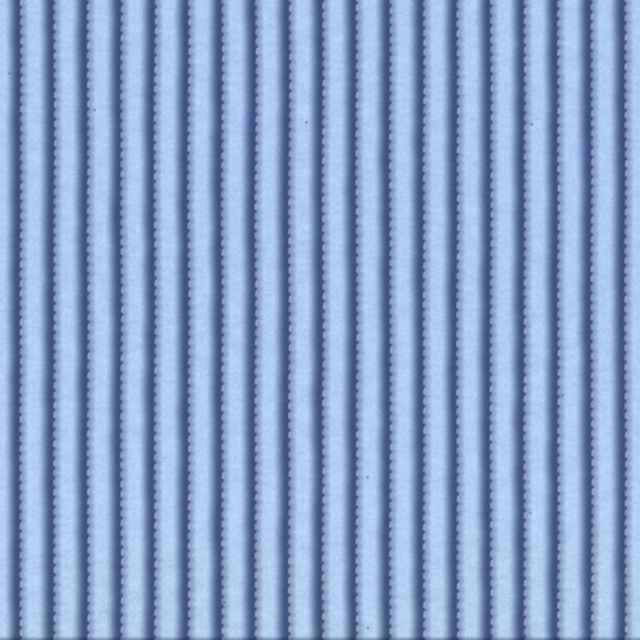
This texture is drawn by a Shadertoy shader. Its source:

```glsl
// Padded blue fabric sewn into about nineteen upright ribs, lit from the left.
// Each rib is a periodic shading profile with a row of stitches in its seam;
// gradient noise bends the seams, mottles the cloth and adds its grain.

const float RIB_PITCH = 0.0525;
const float FIRST_SEAM = 0.0332;
const float STITCH_COUNT = 66.0;
const float WRAP = 0.1;          // part of a rib kept left of its seam

const vec3 SHADOW = vec3(0.25, 0.33, 0.50);
const vec3 LIGHT = vec3(0.70, 0.81, 0.955);
const vec3 THREAD = vec3(0.60, 0.62, 0.75);
const vec3 SPECK = vec3(0.32, 0.38, 0.50);

float hash(vec2 p) {
    vec3 q = fract(vec3(p.xyx) * 0.1031);
    q += dot(q, q.yzx + 33.33);
    return fract((q.x + q.y) * q.z);
}

vec2 gradient(vec2 cell) {
    float angle = 6.2832 * hash(cell);
    return vec2(cos(angle), sin(angle));
}

// Gradient noise, roughly -0.7 to 0.7
float noise(vec2 p) {
    vec2 i = floor(p), f = fract(p);
    vec2 s = f * f * f * (f * (f * 6.0 - 15.0) + 10.0);
    vec2 e = vec2(0.0, 1.0);
    float low = mix(dot(gradient(i), f),
                    dot(gradient(i + e.yx), f - e.yx), s.x);
    float high = mix(dot(gradient(i + e.xy), f - e.xy),
                     dot(gradient(i + e.yy), f - e.yy), s.x);
    return mix(low, high, s.y);
}

// Brightness across a rib: quick rise after the seam, long fall into shadow
float ribTone(float across) {
    float rise = 0.65 * smoothstep(-0.06, 0.06, across)
               + 0.35 * smoothstep(0.05, 0.25, across);
    return rise * (1.0 - smoothstep(0.48, 0.90, across));
}

float capsule(vec2 p, float halfLength, float radius) {
    p.y -= clamp(p.y, -halfLength, halfLength);
    return length(p) - radius;
}

// Coverage of one slightly slanted stitch, p in canvas units from its centre
float stitchMask(vec2 p, float pixel) {
    p.x -= 0.12 * p.y;
    float d = capsule(p, 0.0030, 0.0021);
    float blur = 0.0009 + 0.5 * pixel;
    return 1.0 - smoothstep(-blur, blur, d);
}

// Sparse tiny dark flecks, one candidate in each grid cell
float speckMask(vec2 uv, float density, float pixel) {
    vec2 cell = floor(uv * density);
    vec2 centre = 0.2 + 0.6 * vec2(hash(cell + 7.0), hash(cell + 19.0));
    float d = length(fract(uv * density) - centre) / density;
    float present = step(0.96, hash(cell + 41.0));
    return present * (1.0 - smoothstep(0.0008, 0.0022 + pixel, d));
}

void mainImage(out vec4 fragColor, in vec2 fragCoord) {
    vec2 uv = fragCoord / iResolution.y;
    float pixel = 1.0 / iResolution.y;

    // Rib coordinates, with the seam wandering a little along its length
    float drift = 0.04 * noise(vec2(uv.x * 6.0, uv.y * 5.0));
    float rib = (uv.x - FIRST_SEAM) / RIB_PITCH + drift;
    float ribId = floor(rib + WRAP);
    float across = rib - ribId;

    // Stitch coordinates, each rib starting at its own height
    float row = uv.y * STITCH_COUNT + hash(vec2(ribId, 3.0));
    float rowId = floor(row);
    float along = fract(row) - 0.5;
    float variation = hash(vec2(ribId, rowId));

    // Shading: thread tension scallops the seam, noise softens the folds
    float scallop = 0.022 * cos(6.2832 * along) * (1.0 - smoothstep(0.1, 0.25, across));
    float fold = 0.035 * noise(vec2(ribId * 3.7, uv.y * 22.0)) * smoothstep(0.2, 0.6, across);
    float tone = ribTone(across + scallop + fold);

    // Cloth: broad mottling, faint cross wrinkles, fine grain
    float mottling = noise(uv * 38.0) * 0.06 + noise(uv * vec2(45.0, 110.0)) * 0.06;
    float grain = noise(uv * 170.0) * 0.07 + noise(uv * 310.0 + 50.0) * 0.07;
    tone += (mottling + grain) * (0.4 + 0.6 * tone);
    vec3 color = mix(SHADOW, LIGHT, tone);

    // Thread, dimmer where a stitch has sunk into the seam
    vec2 stitchPoint = vec2((across - 0.012 * (variation - 0.5)) * RIB_PITCH,
                            along / STITCH_COUNT);
    float stitch = stitchMask(stitchPoint, pixel);
    color = mix(color, THREAD * (0.9 + 0.15 * variation), stitch * (0.5 + 0.35 * variation));

    // Flecks, gentle vertical light change and the dark lower edge
    color = mix(color, SPECK, 0.45 * speckMask(uv, 22.0, pixel));
    color *= mix(vec3(1.01, 1.01, 0.985), vec3(0.98, 0.985, 1.01), smoothstep(0.0, 0.7, uv.y));
    color *= mix(0.72, 1.0, smoothstep(0.0, 0.007, uv.y));
    fragColor = vec4(clamp(color, 0.0, 1.0), 1.0);
}
```
